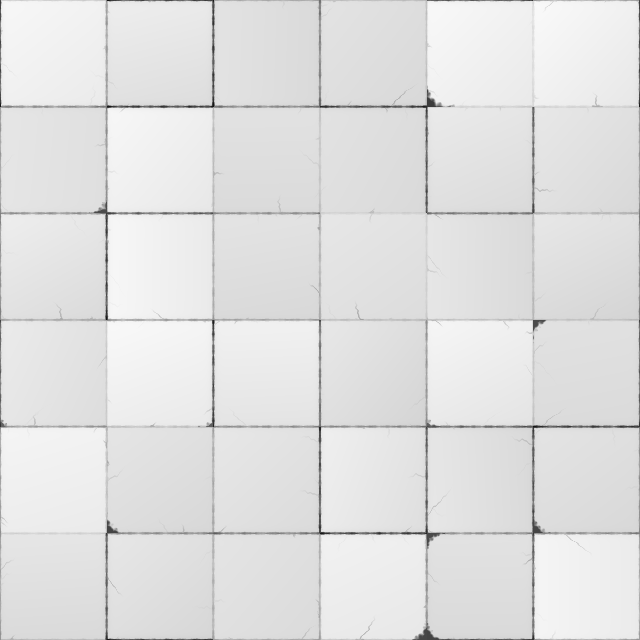
Write a three.js fragment shader that draws this texture map.

```glsl
// Six by six grid of pale square tiles with thin grimy joints, chipped corners and hairline cracks.
varying vec2 vUv;

const float TILES = 6.0;
const int CRACKS = 6;
const vec3 PALE = vec3(0.945);
const vec3 SHADED = vec3(0.870);
const vec3 GRIME = vec3(0.09);

float hash(vec2 p, float seed) {
  return fract(sin(dot(p, vec2(127.1, 311.7)) + seed * 74.7) * 43758.5);
}

// Layered sines, roughly -1 to 1
float ripple(float x, float seed) {
  float phase = seed * 40.0;
  return 0.5 * sin(x + phase) + 0.3 * sin(x * 2.3 + phase * 1.7) + 0.2 * sin(x * 5.1 - phase);
}

// Cellular noise: distance to the nearest scattered point
float cellular(vec2 p, float seed) {
  vec2 cell = floor(p);
  float nearest = 2.0;
  for (int y = -1; y <= 1; y++) {
    for (int x = -1; x <= 1; x++) {
      vec2 c = cell + vec2(float(x), float(y));
      vec2 site = c + vec2(hash(c, seed), hash(c, seed + 3.0));
      nearest = min(nearest, length(p - site));
    }
  }
  return nearest;
}

// Tile tone with a soft slope that darkens toward the lower right
vec3 tileColor(vec2 local, vec2 id) {
  float tone = smoothstep(0.1, 0.95, hash(id, 1.0));
  float angle = mix(-1.6, 0.1, hash(id, 2.0));
  float slope = dot(local - 0.5, vec2(cos(angle), sin(angle)));
  float fall = mix(0.025, 0.06, hash(id, 3.0));
  return mix(PALE, SHADED, tone) - slope * fall;
}

// Thin joint of uneven width, darker where joints cross
float joint(float dist, float along, float seed) {
  float strength = mix(0.08, 0.85, pow(seed, 1.4));
  float wear = ripple(along * 23.0, seed);
  float width = 0.013 + 0.004 * ripple(along * 47.0, seed + 0.3);
  float crossing = exp(-14.0 * min(along, 1.0 - along));
  float line = 1.0 - smoothstep(width * 0.25, width * 1.25, abs(dist));
  float halo = 0.12 * exp(-abs(dist) * 55.0);
  return strength * (line * (0.72 + 0.25 * wear + 0.4 * crossing) + halo);
}

// Dirty spurs that reach from some corners along both edges
float cornerChips(vec2 local, vec2 id, float rough) {
  float grime = 0.0;
  for (int i = 0; i < 4; i++) {
    vec2 corner = vec2(mod(float(i), 2.0), floor(float(i) / 2.0));
    float pick = hash(id, 10.0 + float(i));
    float size = mix(0.13, 0.34, hash(id, 20.0 + float(i)));
    vec2 q = sqrt(abs(local - corner));
    float reach = (q.x + q.y) * (q.x + q.y) + (rough - 0.45) * 0.14;
    float spur = 1.0 - smoothstep(size * 0.5, size, reach);
    grime = max(grime, spur * step(0.89, pick) * mix(0.45, 0.85, size * 3.0));
  }
  return grime;
}

// Turn the tile so that the chosen side lies along the bottom
vec2 faceSide(vec2 local, float side) {
  vec2 turned = mod(side, 2.0) < 0.5 ? local : local.yx;
  return side < 2.0 ? turned : vec2(turned.x, 1.0 - turned.y);
}

// One wavy hairline growing inward, with a small flaked foot
float crack(vec2 q, float start, float lean, float size, float seed, float rough) {
  float bend = lean * q.y + 0.025 * ripple(q.y * 26.0, seed) * smoothstep(0.0, 0.08, q.y);
  float across = abs(q.x - start - bend);
  float hair = 1.0 - smoothstep(0.002, 0.012, across);
  hair *= 1.0 - smoothstep(size * 0.25, size, q.y);
  float footReach = across * 0.55 + q.y * 1.4 + (rough - 0.45) * 0.04;
  float foot = 1.0 - smoothstep(0.008, 0.035, footReach);
  return max(hair, foot * 1.3);
}

float edgeCracks(vec2 local, vec2 id, float rough) {
  float marks = 0.0;
  for (int i = 0; i < CRACKS; i++) {
    float k = 30.0 + float(i) * 7.0;
    vec2 q = faceSide(local, floor(hash(id, k) * 4.0));
    float lean = (hash(id, k + 2.0) - 0.5) * 2.6;
    float size = mix(0.03, 0.26, pow(hash(id, k + 3.0), 2.0));
    float faint = mix(0.03, 0.24, pow(hash(id, k + 4.0), 2.0));
    float start = hash(id, k + 1.0);
    marks = max(marks, faint * crack(q, start, lean, size, hash(id, k + 5.0), rough));
  }
  return marks;
}

void main() {
  vec2 p = vUv * TILES;
  vec2 id = mod(floor(p), TILES);
  vec2 local = fract(p);
  vec2 edge = floor(p + 0.5);
  vec2 offset = p - edge;
  vec2 edgeId = mod(edge, TILES);

  // Joints on both axes
  float upright = joint(offset.x, local.y, hash(vec2(edgeId.x, id.y), 5.0));
  float level = joint(offset.y, local.x, hash(vec2(id.x, edgeId.y), 6.0));

  // Wear inside the tile
  float rough = cellular(local * 22.0, hash(id, 7.0));
  float wear = max(cornerChips(local, id, rough), edgeCracks(local, id, rough));

  float grime = clamp(max(max(upright, level), wear), 0.0, 1.0);
  gl_FragColor = vec4(mix(tileColor(local, id), GRIME, grime), 1.0);
}
```
